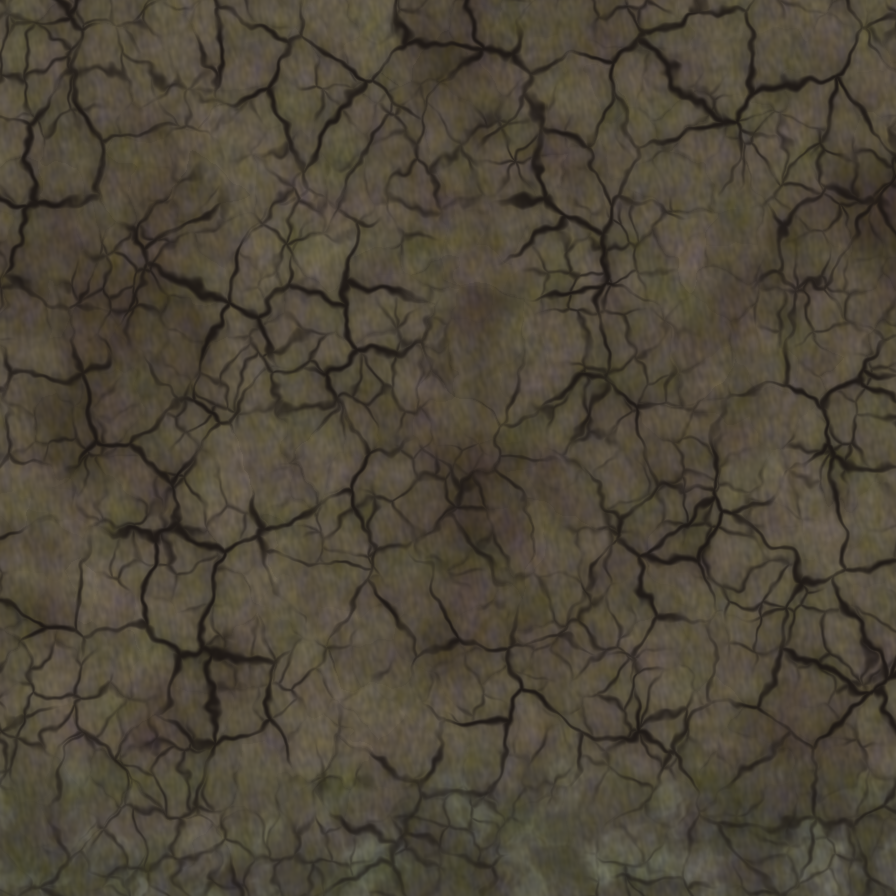
This texture is drawn by a WebGL 1 fragment shader. Its source:

```glsl
precision highp float;
uniform vec2 u_resolution;

vec2 hash2(vec2 p) {
  vec3 q = fract(p.xyx * vec3(0.1031, 0.1030, 0.0973));
  q += dot(q, q.yzx + 33.33);
  return fract((q.xx + q.yz) * q.zy);
}

float cornerSlope(vec2 cell, vec2 offset) {
  return dot(hash2(cell) * 2.0 - 1.0, offset);
}

// Gradient noise, roughly -0.6 to 0.6
float noise(vec2 p) {
  vec2 i = floor(p), f = fract(p);
  vec2 u = f * f * f * (f * (f * 6.0 - 15.0) + 10.0);
  vec2 e = vec2(1.0, 0.0);
  float low = mix(cornerSlope(i, f), cornerSlope(i + e, f - e), u.x);
  float high = mix(cornerSlope(i + e.yx, f - e.yx), cornerSlope(i + 1.0, f - 1.0), u.x);
  return 1.2 * mix(low, high, u.y);
}

float fbm(vec2 p) {
  float sum = 0.0, gain = 0.6;
  for (int i = 0; i < 4; i++) {
    sum += gain * noise(p);
    p = mat2(1.6, 1.2, -1.2, 1.6) * p + 17.3;
    gain *= 0.55;
  }
  return sum;
}

vec2 noise2(vec2 p) {
  return vec2(noise(p), noise(p + 41.7));
}

// x: distance to the nearest plate border, y: random tone of the plate
vec2 plates(vec2 p) {
  vec2 i = floor(p), f = fract(p), nearest = vec2(0.0), home = vec2(0.0);
  float best = 9.0;
  for (int y = -1; y <= 1; y++)
  for (int x = -1; x <= 1; x++) {
    vec2 g = vec2(float(x), float(y));
    vec2 r = g + hash2(i + g) - f;
    float d = dot(r, r);
    if (d < best) { best = d; nearest = r; home = g; }
  }
  float border = 9.0;
  for (int y = -2; y <= 2; y++)
  for (int x = -2; x <= 2; x++) {
    vec2 g = home + vec2(float(x), float(y));
    vec2 r = g + hash2(i + g) - f;
    vec2 gap = r - nearest;
    if (dot(gap, gap) > 0.0001) border = min(border, dot(0.5 * (r + nearest), normalize(gap)));
  }
  return vec2(border, hash2(i + home + 7.0).x);
}

void main() {
  vec2 p = gl_FragCoord.xy / u_resolution;
  vec2 warped = p + 0.026 * noise2(p * 9.0) + 0.013 * noise2(p * 31.0) + 0.005 * noise2(p * 75.0);

  vec2 large = plates(warped * vec2(12.0, 10.5) + 3.0);
  vec2 small = plates(warped * vec2(25.0, 22.0) + 60.0);
  float largeGap = large.x / 11.2;
  float smallGap = small.x / 23.5;

  // Cracks open and close along their length
  float largeOpen = smoothstep(-0.4, 0.35, noise(p * 7.0 + 5.0) + 0.5 * noise(p * 23.0));
  float smallOpen = smoothstep(-0.25, 0.45, noise(p * 8.0 + 90.0) + 0.5 * noise(p * 27.0));
  float largeCrack = largeOpen * (1.0 - smoothstep(0.0005, 0.0025 + 0.0035 * largeOpen, largeGap));
  float smallCrack = smallOpen * (1.0 - smoothstep(0.0, 0.0045, smallGap));
  float hollow = largeOpen * exp(-largeGap * 110.0) + 0.6 * smallOpen * exp(-smallGap * 170.0);

  // Soil tone: broad damp stains, plate tone and crumbs
  float stain = smoothstep(0.0, 0.6, fbm(p * vec2(4.5, 3.5) + 12.0) + 0.12);
  vec3 soil = mix(vec3(0.365, 0.332, 0.267), vec3(0.275, 0.235, 0.185), stain);
  soil *= 1.0 + 0.10 * (large.y - 0.5) + 0.08 * (small.y - 0.5);
  soil *= 1.0 + 0.20 * fbm(p * 24.0 + 30.0);

  // Pale greyish clods along the foot
  float foot = 1.0 - smoothstep(0.02, 0.21, p.y + 0.12 * noise(p * 6.0 + 70.0));
  float clod = smoothstep(-0.15, 0.45, fbm(warped * vec2(16.0, 13.0) + 8.0));
  soil = mix(soil, mix(vec3(0.27, 0.26, 0.21), vec3(0.43, 0.44, 0.38), clod), 0.75 * foot);

  // Fine upright grain and faint colour speckle
  vec2 grainPos = vec2(p.x + 0.15 * p.y, p.y);
  float grain = noise(grainPos * vec2(190.0, 85.0)) + 0.6 * noise(p * 120.0 + 9.0);
  soil *= 1.0 + 0.13 * grain;
  soil += vec3(0.010, 0.004, -0.055) * noise(p * vec2(75.0, 50.0) + 21.0);
  soil += vec3(-0.012, 0.010, -0.035) * noise(p * 20.0 + 55.0);

  soil *= 1.0 - 0.24 * hollow;
  float crack = max(0.88 * largeCrack, 0.62 * smallCrack) * (1.0 - 0.45 * foot);
  gl_FragColor = vec4(mix(soil, vec3(0.105, 0.085, 0.075), crack), 1.0);
}
```
